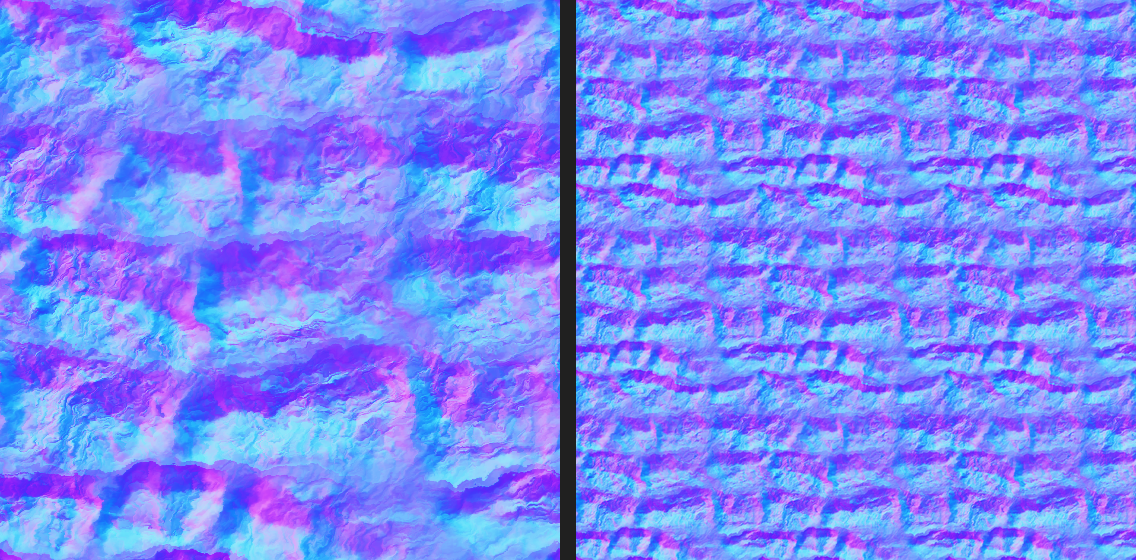
Left, the tile; right, the same tile 3 across and 3 down.
Write a WebGL 1 fragment shader that draws this texture map.

```glsl
precision highp float;
// Tiling normal map of a rough stone wall: domed blocks, thin joints and craggy, fractured faces.
uniform vec2 u_resolution;

const float TAU = 6.2831853;
const float ROWS = 5.0;
const float COLUMNS = 3.0;
const float SAMPLE_STEP = 0.0014;

float hash(vec2 p) {
  return fract(sin(dot(p, vec2(127.1, 311.7))) * 43758.5453);
}

// Wraps a lattice cell; the lattice sinks by "shear" cells over one tile width.
float cellValue(vec2 cell, vec2 count, float shear, float seed) {
  float turn = floor(cell.x / count.x);
  vec2 wrapped = vec2(cell.x - turn * count.x, mod(cell.y + turn * shear, count.y));
  return hash(wrapped + seed);
}

float noise(vec2 uv, vec2 count, float shear, float seed) {
  vec2 p = vec2(uv.x * count.x, uv.y * count.y - uv.x * shear);
  vec2 c = floor(p);
  vec2 f = fract(p);
  f = f * f * (3.0 - 2.0 * f);
  float low = mix(cellValue(c, count, shear, seed),
                  cellValue(c + vec2(1.0, 0.0), count, shear, seed), f.x);
  float high = mix(cellValue(c + vec2(0.0, 1.0), count, shear, seed),
                   cellValue(c + vec2(1.0, 1.0), count, shear, seed), f.x);
  return mix(low, high, f.y);
}

// Sum of octaves around zero; "crease" blends from soft to ridged noise.
float fractal(vec2 uv, vec2 count, float shear, float gain, float crease, float seed) {
  float sum = 0.0;
  float amplitude = 1.0;
  for (int i = 0; i < 5; i++) {
    float n = noise(uv, count, shear, seed) - 0.5;
    sum += amplitude * mix(n, 0.25 - abs(n) * 1.4, crease);
    amplitude *= gain;
    count *= 2.0;
    shear *= 2.0;
    seed += 7.3;
  }
  return sum;
}

float softMin(float a, float b, float k) {
  float h = max(k - abs(a - b), 0.0) / k;
  return min(a, b) - h * h * k * 0.25;
}

// Height of one block: a lopsided roof, rounded off at the side joints.
float blockHeight(vec2 uv) {
  float y = uv.y * ROWS + 0.16 * sin(TAU * uv.y);
  float row = mod(floor(y), ROWS);
  float shift = hash(vec2(row, 4.7));
  float x = (uv.x + 0.07 * sin(TAU * (uv.x + shift * 3.0)) + shift) * COLUMNS;
  vec2 id = vec2(mod(floor(x), COLUMNS), row);
  vec2 f = fract(vec2(x, y));

  float ridge = mix(0.42, 0.72, hash(id + 11.0));
  float peak = mix(0.048, 0.074, hash(id + 23.0));
  float tilt = (hash(id + 37.0) - 0.5) * 1.6;
  float roof = softMin(f.y / ridge, (1.0 - f.y) / (1.0 - ridge), 0.2) * peak;
  float sideGap = (0.5 - abs(f.x - 0.5)) / COLUMNS;
  float sides = smoothstep(-0.004, 0.066, sideGap);
  return max(roof - 0.005, 0.0) * sides * (1.0 + tilt * (f.x - 0.5));
}

float wallHeight(vec2 uv) {
  // Bend the courses so that blocks become irregular.
  vec2 bend = vec2(fractal(uv, vec2(3.0, 4.0), 0.0, 0.45, 0.0, 3.0),
                   fractal(uv, vec2(3.0, 3.0), 0.0, 0.42, 0.0, 51.0));
  float block = blockHeight(uv + bend * vec2(0.12, 0.13));

  // Broken stone is rough in patches and calmer in the joints.
  float onStone = smoothstep(0.0, 0.016, block);
  float patches = smoothstep(0.36, 0.62, noise(uv, vec2(6.0, 8.0), 2.0, 80.0));
  float roughness = mix(0.35, 1.0, patches) * mix(0.5, 1.0, onStone);
  vec2 warped = uv + bend.yx * vec2(0.1, 0.07);
  float crags = fractal(warped, vec2(7.0, 9.0), 3.0, 0.53, 0.65, 120.0);
  float lumps = fractal(warped, vec2(7.0, 6.0), 1.0, 0.46, 0.0, 170.0);
  return block + crags * roughness * 0.043 + lumps * mix(0.5, 1.0, onStone) * 0.064;
}

// Small offsets that fray the borders between facets.
vec2 chips(vec2 uv) {
  return vec2(fractal(uv, vec2(24.0, 26.0), 4.0, 0.62, 0.0, 210.0),
              fractal(uv, vec2(24.0, 26.0), 4.0, 0.62, 0.0, 260.0)) * 0.018;
}

// Packs a slope into the red and green channels around a bright blue.
vec3 slopeColor(vec2 slope) {
  float facing = inversesqrt(1.0 + dot(slope, slope));
  vec2 lean = slope * facing * vec2(-0.44, 0.43);
  return vec3(vec2(0.49, 0.53) + lean, 0.97 + 0.02 * facing);
}

void main() {
  vec2 uv = gl_FragCoord.xy / u_resolution;
  uv += chips(uv);
  float here = wallHeight(uv);
  float right = wallHeight(uv + vec2(SAMPLE_STEP, 0.0));
  float above = wallHeight(uv + vec2(0.0, SAMPLE_STEP));
  vec2 slope = (vec2(right, above) - here) / SAMPLE_STEP;
  gl_FragColor = vec4(slopeColor(slope), 1.0);
}
```
